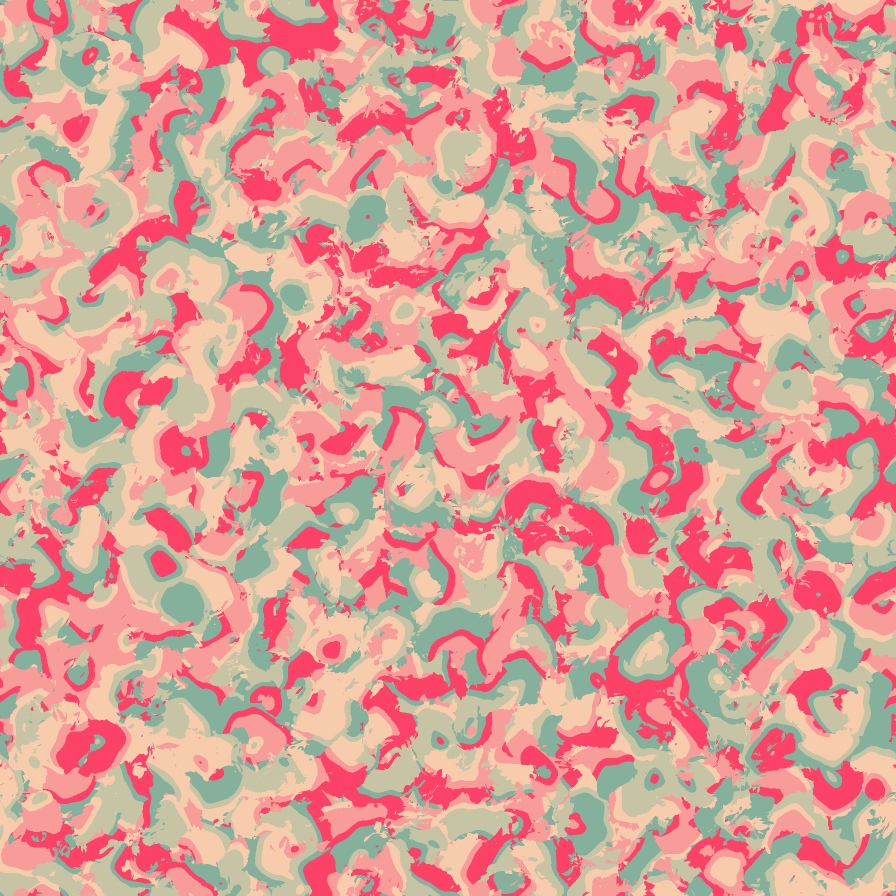
Reproduce this pattern procedurally as a Shadertoy shader.

```glsl
// Seamless camouflage of ragged cells filled with smooth crescents in five flat colours.

const float CELLS = 19.0;         // cells along each side of the tile
const float RING_RATE = 1.7;      // crescents per cell width
const float RING_STEP = 0.4;      // palette advance from one crescent to the next
const float RIM_START = 0.4;      // where the thin rim of a crescent begins
const vec2 CENTRE_SHIFT = vec2(0.2, 0.85); // least and most offset of the crescents
const vec2 RAG = vec2(0.32, 0.95); // least and most strength of torn borders, in cells
const float RAG_GAIN = 0.63;      // strength ratio of successive octaves
const int RAG_OCTAVES = 4;
const float CURL = 0.6;           // how far each octave drags the next one
const float FLECKS = 0.10;        // palette disturbance by the torn detail
const int SAMPLES = 2;            // antialiasing samples per axis
const float TAU = 6.2831853;

const vec3 RED   = vec3(0.99, 0.26, 0.40);
const vec3 PINK  = vec3(0.97, 0.61, 0.60);
const vec3 CREAM = vec3(0.97, 0.80, 0.68);
const vec3 KHAKI = vec3(0.78, 0.77, 0.65);
const vec3 TEAL  = vec3(0.52, 0.69, 0.61);

// Upper palette limits of red, pink, cream and khaki; teal takes the rest.
const vec4 LIMITS = vec4(0.217, 0.425, 0.627, 0.826);

// Three random values for a lattice point that wraps after n steps.
vec3 hashWrapped(vec2 id, float n, uint seed) {
    uvec3 v = uvec3(uvec2(mod(id + 0.5, n)), seed) * 1664525u + 1013904223u;
    v.x += v.y * v.z; v.y += v.z * v.x; v.z += v.x * v.y;
    v ^= v >> 16u;
    v.x += v.y * v.z; v.y += v.z * v.x; v.z += v.x * v.y;
    return vec3(v >> 8u) / 16777216.0;
}

// Smooth lattice noise with n steps per tile, each channel in 0..1.
vec3 noiseWrapped(vec2 uv, float n, uint seed) {
    vec2 p = uv * n, id = floor(p), f = p - id;
    f = f * f * (3.0 - 2.0 * f);
    vec3 low  = mix(hashWrapped(id, n, seed),
                    hashWrapped(id + vec2(1, 0), n, seed), f.x);
    vec3 high = mix(hashWrapped(id + vec2(0, 1), n, seed),
                    hashWrapped(id + vec2(1, 1), n, seed), f.x);
    return mix(low, high, f.y);
}

// Layered sines bend the arcs softly.
vec2 bend(vec2 p) {
    p += 0.0060 * sin(TAU * (vec2(5, 7) * p.yx + vec2(0.1, 0.6)));
    p += 0.0030 * sin(TAU * (vec2(17, 13) * p.yx + vec2(0.7, 0.2)));
    p += 0.0014 * sin(TAU * (vec2(31, 37) * p.yx + vec2(0.4, 0.9)));
    return p;
}

// Fractal offset whose octaves curl around each other, varying in strength by zone.
vec3 tear(vec2 uv) {
    float zone = noiseWrapped(uv, CELLS, 7u).x;
    float amount = mix(RAG.x, RAG.y, smoothstep(0.2, 0.75, zone));
    float steps = 2.0 * CELLS;
    vec3 sum = vec3(0.0);
    for (int i = 0; i < RAG_OCTAVES; i++) {
        vec2 dragged = uv + CURL * sum.yx / CELLS;
        sum += amount * (noiseWrapped(dragged, steps, 11u + uint(i)) - 0.5);
        amount *= RAG_GAIN;
        steps *= 2.0;
    }
    return sum;
}

vec3 palette(float t) {
    t = fract(t);
    return t < LIMITS.x ? RED : t < LIMITS.y ? PINK
         : t < LIMITS.z ? CREAM : t < LIMITS.w ? KHAKI : TEAL;
}

vec3 camouflage(vec2 uv) {
    vec3 torn = tear(uv);
    vec2 p = bend(uv) * CELLS + torn.xy;
    vec2 base = floor(p), f = p - base;

    // The torn position picks the nearest cell.
    float nearest = 9.0;
    vec2 toCentre = vec2(0.0), cell = base;
    for (int y = -1; y <= 1; y++)
    for (int x = -1; x <= 1; x++) {
        vec2 o = vec2(x, y);
        vec2 d = o + hashWrapped(base + o, CELLS, 1u).xy - f;
        if (dot(d, d) < nearest) {
            nearest = dot(d, d);
            toCentre = d;
            cell = base + o;
        }
    }

    // The untorn position draws smooth crescents inside it.
    vec3 tone = hashWrapped(cell, CELLS, 2u);
    vec2 polar = hashWrapped(cell, CELLS, 3u).xy;
    vec2 shift = mix(CENTRE_SHIFT.x, CENTRE_SHIFT.y, polar.x)
               * vec2(cos(TAU * polar.y), sin(TAU * polar.y));
    float ring = RING_RATE * length(toCentre + torn.xy + shift) + tone.y;
    float level = floor(ring) + smoothstep(RIM_START, 1.0, fract(ring));
    float direction = tone.z < 0.5 ? -1.0 : 1.0;
    return palette(tone.x + direction * RING_STEP * level + FLECKS * torn.z);
}

void mainImage(out vec4 fragColor, in vec2 fragCoord) {
    vec3 sum = vec3(0.0);
    for (int y = 0; y < SAMPLES; y++)
    for (int x = 0; x < SAMPLES; x++) {
        vec2 offset = (vec2(x, y) + 0.5) / float(SAMPLES) - 0.5;
        sum += camouflage((fragCoord + offset) / iResolution.xy);
    }
    fragColor = vec4(sum / float(SAMPLES * SAMPLES), 1.0);
}
```
